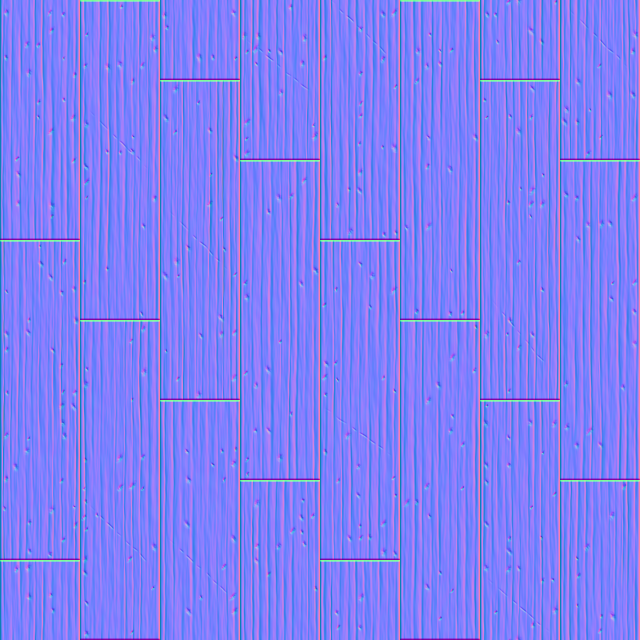
Give the GLSL for this texture map, as a three.js fragment shader.

```glsl
// Tangent-space normal map of staggered, weathered vertical wood planks.
varying vec2 vUv;

const float COLUMNS = 8.0;
const vec2 PLANK = vec2(0.125, 0.5);
const float STAGGER = 0.125;
const float STEP = 0.0005;

float hash(vec2 p) {
  return fract(sin(dot(p, vec2(127.1, 311.7))) * 43758.55);
}

vec2 gradient(vec2 cell) {
  float angle = 6.2832 * hash(cell);
  return vec2(cos(angle), sin(angle));
}

float gradientNoise(vec2 p) {
  vec2 i = floor(p), f = p - i;
  vec2 u = f * f * f * (f * (f * 6.0 - 15.0) + 10.0);
  vec2 e = vec2(1.0, 0.0);
  float low = mix(dot(gradient(i), f), dot(gradient(i + e.xy), f - e.xy), u.x);
  float high = mix(dot(gradient(i + e.yx), f - e.yx), dot(gradient(i + e.xx), f - e.xx), u.x);
  return mix(low, high, u.y);
}

float bell(float x) {
  return exp(-x * x);
}

// Long wavering grooves, each with its own depth and wall steepness
float grooves(vec2 p, vec2 seed) {
  float count = floor(mix(9.0, 13.0, hash(seed + 0.7)));
  float spacing = PLANK.x / count;
  float bend = 0.0035 * gradientNoise(p * vec2(22.0, 6.0) + seed);
  float ragged = 0.0006 * gradientNoise(p * vec2(70.0, 55.0) + seed);
  float x = (p.x + bend + ragged) / spacing;
  vec2 id = vec2(floor(x), 3.0) + seed;
  float offset = fract(x) - mix(0.36, 0.64, hash(id));
  float side = step(0.0, offset);
  float width = mix(0.08, 0.2, hash(id + vec2(0.3, side)));
  float fade = smoothstep(-0.5, 0.3, gradientNoise(vec2(id.x * 7.3, p.y * 9.0) + seed));
  float depth = mix(0.0006, 0.0022, hash(id + 5.1));
  return depth * mix(0.35, 1.0, fade) * bell(offset / width);
}

// Fine fibres between the grooves
float fibres(vec2 p, vec2 seed) {
  return 0.0014 * gradientNoise(p * vec2(120.0, 9.0) + seed)
       + 0.0005 * gradientNoise(p * vec2(290.0, 40.0) - seed);
}

// Small irregular pits, at most one in each cell
float pits(vec2 p, vec2 seed) {
  vec2 grid = p * vec2(56.0, 44.0);
  vec2 id = floor(grid) + seed;
  vec2 center = 0.35 + 0.3 * vec2(hash(id + 1.3), hash(id + 2.7));
  vec2 d = (fract(grid) - center) / vec2(56.0, 44.0);
  d.x += d.y * (hash(id + 4.9) - 0.5);
  d += 0.0012 * gradientNoise(p * 300.0 + seed);
  float radius = mix(0.0012, 0.003, hash(id + 6.1));
  float present = step(0.84, hash(id + 8.3));
  return present * 0.0022 * bell(length(d * vec2(1.0, 0.65)) / radius);
}

// One faint, broken diagonal scratch on some planks
float scratch(vec2 p, vec2 seed) {
  vec2 center = PLANK * vec2(0.5, mix(0.2, 0.8, hash(seed + 9.2)));
  vec2 along = normalize(vec2(1.0, -mix(0.7, 1.3, hash(seed + 3.4))));
  vec2 d = p - center;
  float t = dot(d, along);
  float across = dot(d, vec2(-along.y, along.x)) + 0.003 * gradientNoise(vec2(t * 40.0, seed.x));
  float ends = 1.0 - smoothstep(0.04, 0.07, abs(t));
  float broken = smoothstep(-0.15, 0.25, gradientNoise(vec2(t * 70.0, seed.y)));
  return step(0.45, hash(seed + 7.7)) * 0.0009 * ends * broken * bell(across / 0.0011);
}

// Steep drop towards the seams around a plank
float seams(vec2 p) {
  vec2 edge = min(p, PLANK - p);
  vec2 drop = max(1.0 - edge / vec2(0.0026, 0.0028), 0.0);
  return dot(drop * drop, vec2(0.005, 0.009));
}

float surfaceHeight(vec2 p, vec2 seed) {
  return fibres(p, seed) - grooves(p, seed) - pits(p, seed)
       - scratch(p, seed) - seams(p);
}

vec3 plankNormal(vec2 uv) {
  float column = floor(uv.x / PLANK.x);
  float y = uv.y - STAGGER + STAGGER * column;
  float row = floor(y / PLANK.y);
  vec2 p = vec2(uv.x - column * PLANK.x, y - row * PLANK.y);
  // Rows are counted after the stagger so that planks wrap around the canvas
  float rowId = mod(row - 2.0 * floor(column / COLUMNS), 2.0);
  vec2 seed = vec2(mod(column, COLUMNS) * 17.0 + 4.0, rowId * 29.0 + 11.0);
  float h = surfaceHeight(p, seed);
  float dx = surfaceHeight(p + vec2(STEP, 0.0), seed) - h;
  float dy = surfaceHeight(p + vec2(0.0, STEP), seed) - h;
  return normalize(vec3(-dx, -dy, STEP));
}

void main() {
  // Four samples soften the seams
  vec3 color = vec3(0.0);
  for (int i = 0; i < 4; i++) {
    vec2 corner = vec2(mod(float(i), 2.0), floor(float(i) / 2.0)) - 0.5;
    color += plankNormal(vUv + corner * 0.001) * 0.5 + 0.5;
  }
  gl_FragColor = vec4(color / 4.0, 1.0);
}
```
